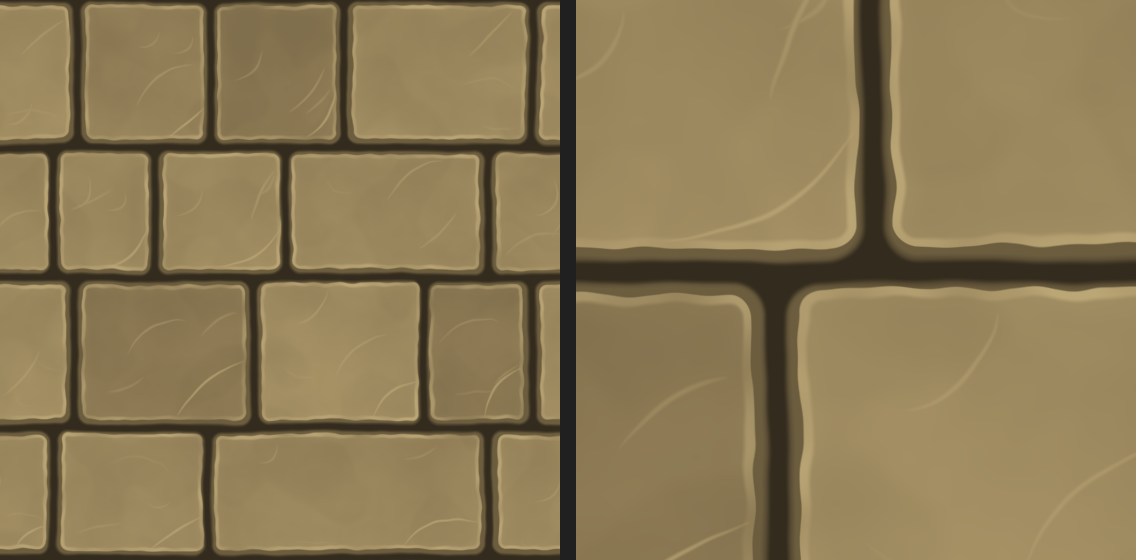
Left: the whole. Right: its middle third, enlarged.
A WebGL 2 fragment shader for this texture:

```glsl
#version 300 es
precision highp float;
// Painted sandstone wall: four courses of uneven blocks that tile in both axes.
// Each block is two rounded boxes (bevel and face) bent by periodic gradient noise,
// with a pale worn rim, mottled paint and a few curved scratches.

uniform vec2 u_resolution;
out vec4 fragColor;

const vec3 JOINT = vec3(0.20, 0.17, 0.115);
const vec3 BEVEL_DARK = vec3(0.33, 0.28, 0.19);
const vec3 BEVEL_LIGHT = vec3(0.42, 0.365, 0.245);
const vec3 FACE_DARK = vec3(0.52, 0.45, 0.31);
const vec3 FACE_LIGHT = vec3(0.635, 0.555, 0.385);
const vec3 RIM = vec3(0.73, 0.65, 0.46);

const float JOINT_HALF = 0.0055;    // half width of the dark gap
const float BEVEL_RADIUS = 0.020;
const float FACE_RADIUS = 0.013;
const float RIM_WIDTH = 0.0042;
const float SCRATCH_WIDTH = 0.0022;
const float WOBBLE = 0.0055;        // bend of the edges
const float CHIP = 0.0035;          // small nicks along the face

// Course heights from the bottom, joints along each course, tone of each block
const float COURSES[5] = float[5](0.003, 0.236, 0.504, 0.736, 1.003);
const vec4 JOINTS[4] = vec4[4](
    vec4(0.095, 0.372, 0.872, 1.095), vec4(0.132, 0.454, 0.758, 0.951),
    vec4(0.095, 0.276, 0.509, 0.872), vec4(0.138, 0.376, 0.615, 0.951));
const vec4 TONES[4] = vec4[4](
    vec4(0.70, 0.62, 0.70, 0.70), vec4(0.15, 0.88, 0.15, 0.88),
    vec4(0.72, 0.75, 0.70, 0.70), vec4(0.42, 0.05, 0.75, 0.88));

vec2 hash2(vec2 p) {
    vec3 q = fract(p.xyx * vec3(0.1031, 0.1030, 0.0973));
    q += dot(q, q.yzx + 33.33);
    return fract((q.xx + q.yz) * q.zy);
}

float corner(vec2 cell, vec2 offset, float period) {
    float angle = 6.2832 * hash2(mod(cell, period) + period).x;
    return dot(vec2(cos(angle), sin(angle)), offset);
}

// Gradient noise that repeats over the unit square
float noise(vec2 uv, float period) {
    vec2 p = uv * period, i = floor(p), f = p - i;
    vec2 w = f * f * f * (f * (f * 6.0 - 15.0) + 10.0), e = vec2(1.0, 0.0);
    return mix(mix(corner(i, f, period), corner(i + e, f - e, period), w.x),
               mix(corner(i + e.yx, f - e.yx, period), corner(i + 1.0, f - 1.0, period), w.x), w.y);
}

float roundBox(vec2 p, vec2 halfSize, float radius) {
    vec2 q = abs(p) - halfSize + radius;
    return length(max(q, 0.0)) + min(max(q.x, q.y), 0.0) - radius;
}

// Bowed line from a to b, tapered at both ends
float scratch(vec2 p, vec2 a, vec2 b, float bow, float px) {
    vec2 d = b - a;
    float t = clamp(dot(p - a, d) / max(dot(d, d), 1e-5), 0.0, 1.0);
    float arch = 4.0 * t * (1.0 - t);
    float away = length(p - a - d * t - vec2(-d.y, d.x) * bow * arch);
    return (1.0 - smoothstep(0.0, SCRATCH_WIDTH * (0.4 + 0.6 * arch) + px, away)) * sqrt(arch);
}

void main() {
    vec2 uv = gl_FragCoord.xy / u_resolution;
    float px = 1.0 / min(u_resolution.x, u_resolution.y);

    // Bend the grid, then find the block
    vec2 p = uv + WOBBLE * vec2(noise(uv, 7.0), noise(uv + 0.37, 7.0))
                + 0.3 * WOBBLE * vec2(noise(uv, 23.0), noise(uv + 0.61, 23.0));
    p.y = COURSES[0] + fract(p.y - COURSES[0]);
    int row = 0, col = 0;
    for (int i = 1; i < 4; i++) if (p.y > COURSES[i]) row = i;
    vec4 joints = JOINTS[row];
    p.x = joints.x + fract(p.x - joints.x);
    for (int i = 1; i < 4; i++) if (p.x > joints[i]) col = i;
    vec2 low = vec2(joints[col], COURSES[row]);
    vec2 high = vec2(col == 3 ? joints.x + 1.0 : joints[col + 1], COURSES[row + 1]);
    vec2 halfSize = 0.5 * (high - low), q = p - 0.5 * (low + high);
    vec2 id = vec2(col, row) * 5.0 + 11.0, seed = hash2(id);

    // Bevel and inset face, shifted a little inside each block
    float chips = CHIP * noise(uv, 37.0);
    float bevel = roundBox(q, halfSize - JOINT_HALF, BEVEL_RADIUS) + 0.3 * chips;
    vec2 faceHalf = halfSize - mix(0.011, 0.015, seed.x);
    vec2 f = q - vec2((seed.y - 0.5) * 0.006, 0.0015);
    float face = roundBox(f, faceHalf, FACE_RADIUS) + chips;
    float faceMask = 1.0 - smoothstep(-px, px, face);

    // Mottled paint with soft overlapping patches
    float broad = noise(uv, 6.0) + 0.5 * noise(uv + 0.2, 13.0);
    float patches = smoothstep(-0.08, 0.08, noise(uv + 0.03 * broad, 9.0)) - 0.5;
    float tone = TONES[row][col] + 0.30 * broad + 0.12 * patches + 0.06 * noise(uv, 45.0);
    tone -= 0.10 * f.y / faceHalf.y;
    vec3 stone = mix(FACE_DARK, FACE_LIGHT, clamp(tone, -0.15, 1.15));

    // Scratches: one across the lower right corner, the others scattered
    float marks = 0.0;
    for (int k = 0; k < 4; k++) {
        vec2 r = hash2(id + 17.0 * float(k + 1)), s = hash2(id.yx + 29.0 * float(k + 2));
        vec2 a = faceHalf * (1.5 * r - 0.9);
        vec2 b = clamp(a + vec2(0.03 + 0.08 * s.x, 0.12 * s.y - 0.03), -0.9 * faceHalf, 0.9 * faceHalf);
        if (k == 0) { a = faceHalf * vec2(0.6 * r.x - 0.1, -0.97); b = faceHalf * vec2(0.98, -0.6 + 0.5 * r.y); }
        float strength = k == 0 ? 0.75 * step(0.3, s.x) : 0.12 + 0.35 * s.y;
        marks = max(marks, strength * scratch(f + chips, a, b, 0.5 * (s.x - 0.6), px));
    }
    stone = mix(stone, RIM, marks);

    // Worn rim, brighter on pale blocks, fading inward
    float wear = clamp(0.62 + 0.9 * noise(uv + 0.5, 11.0) + 0.5 * noise(uv, 29.0), 0.12, 1.0);
    float rim = 1.0 - smoothstep(0.3 * RIM_WIDTH, RIM_WIDTH + px, abs(face + 0.6 * RIM_WIDTH));
    float glow = 0.14 * (1.0 - smoothstep(0.0, 0.022, -face));
    stone = mix(stone, RIM, (rim * wear + glow * wear) * mix(0.6, 0.95, TONES[row][col]));

    // Layer gap, bevel and face
    vec3 side = mix(BEVEL_DARK, BEVEL_LIGHT, smoothstep(0.0, 0.005, -bevel + 0.002 * broad));
    vec3 color = mix(JOINT, side, 1.0 - smoothstep(-0.0015 - px, 0.001 + px, bevel));
    fragColor = vec4(mix(color, stone, faceMask), 1.0);
}
```
